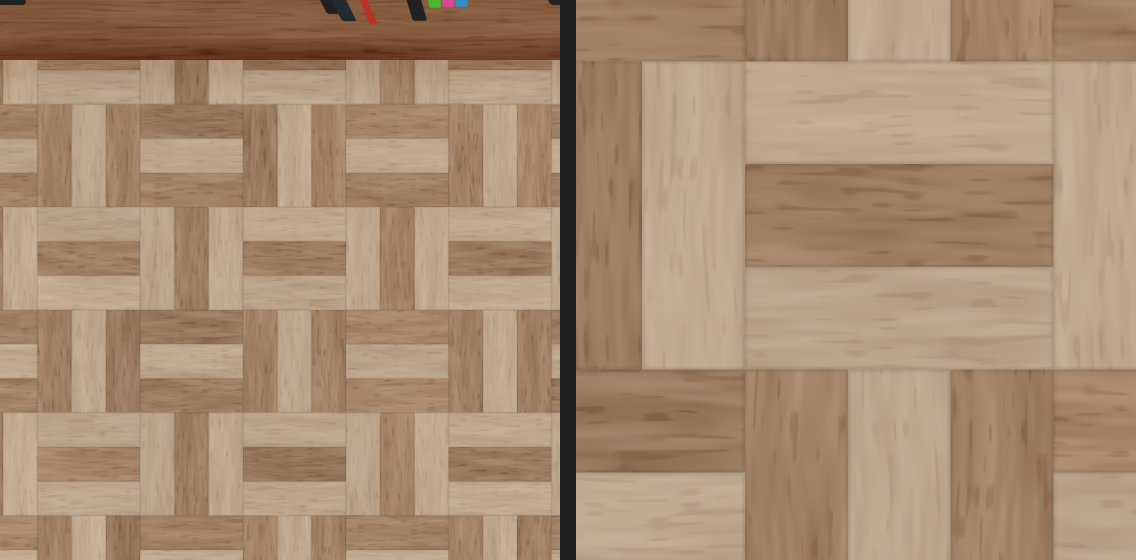
Left: the whole. Right: its middle third, enlarged.
A WebGL 1 fragment shader for this pattern:

```glsl
precision highp float;
// Two-tone parquet under a wooden shelf edge: rows of framed three-strip blocks,
// offset by half a repeat and swapped in tone on alternate rows. Each stave has
// its own shade and stretched-noise grain; 2x2 samples smooth the joints.

uniform vec2 u_resolution;

const float STAVE = 0.0612;                  // width of one stave
const vec2 GRID_ORIGIN = vec2(0.0055, 0.0794);
const float SHELF_BOTTOM = 0.893;
const float SHELF_LIP = 0.931;
const vec3 PALE = vec3(0.745, 0.652, 0.558);
const vec3 TAN = vec3(0.625, 0.502, 0.392);

float hash(vec2 p) {
  vec3 q = fract(vec3(p.xyx) * 0.1031);
  q += dot(q, q.yzx + 33.33);
  return fract((q.x + q.y) * q.z);
}

float noise(vec2 p) {
  vec2 i = floor(p);
  vec2 f = fract(p);
  f = f * f * (3.0 - 2.0 * f);
  return mix(mix(hash(i), hash(i + vec2(1.0, 0.0)), f.x),
             mix(hash(i + vec2(0.0, 1.0)), hash(i + vec2(1.0, 1.0)), f.x), f.y);
}

// Brightness change of wood; p.x runs along the fibres, in stave widths
float woodGrain(vec2 p, float seed) {
  p += vec2(seed * 61.0, seed * 37.0);
  p.y += 0.12 * noise(p * vec2(0.9, 1.5));
  float bands = noise(p * vec2(0.5, 4.0)) - 0.5;
  float fibres = noise(p * vec2(2.0, 15.0)) - 0.5;
  float pores = smoothstep(0.68, 0.95, noise(p * vec2(3.2, 22.0) + 19.0));
  return 0.065 * bands + 0.055 * fibres - 0.055 * pores;
}

vec3 parquet(vec2 p) {
  vec2 g = (p - GRID_ORIGIN) / STAVE;
  float row = floor(g.y / 3.0);
  float oddRow = mod(row, 2.0);
  g.x -= 3.0 * oddRow;
  float column = floor(g.x / 6.0);
  vec2 cell = g - vec2(6.0 * column, 3.0 * row);

  // Lay the strips across the block, and the frame and spacer upright
  bool lying = cell.x > 1.0 && cell.x < 4.0;
  vec2 local = lying ? vec2(cell.x - 1.0, cell.y) : vec2(cell.y, cell.x);
  float index = floor(local.y);
  float across = fract(local.y);
  float swapped = lying ? float(index == 1.0) : float(index == 5.0);
  float dark = abs(oddRow - swapped);
  float seed = hash(vec2(column * 7.0 + index, row * 5.0 + float(lying) * 43.0) + 71.0);

  vec3 wood = mix(PALE, TAN, dark);
  wood *= 1.0 + (seed - 0.5) * mix(0.05, 0.10, dark);
  wood += woodGrain(vec2(local.x, across), seed) * vec3(0.92, 1.0, 1.06)
          * mix(0.8, 1.15, dark);

  // Fine seam around each stave
  float edge = min(min(across, 1.0 - across), min(local.x, 3.0 - local.x));
  wood *= 1.0 - 0.09 * (1.0 - smoothstep(0.0, 0.045, edge));

  // Broad uneven light and the shade below the shelf
  wood *= 0.985 + 0.03 * noise(p * 3.0 + 5.0);
  float shade = 1.0 - smoothstep(0.0, 0.07, SHELF_BOTTOM - p.y);
  return wood * mix(vec3(1.0), vec3(0.93, 0.90, 0.87), shade);
}

vec3 shelf(vec2 p) {
  vec3 top = mix(vec3(0.50, 0.33, 0.21), vec3(0.56, 0.40, 0.28), noise(p * vec2(4.0, 14.0)));
  vec3 front = mix(vec3(0.40, 0.22, 0.13), vec3(0.48, 0.30, 0.19),
                   smoothstep(SHELF_BOTTOM, SHELF_LIP, p.y));
  vec3 wood = mix(front, top, smoothstep(SHELF_LIP - 0.003, SHELF_LIP + 0.003, p.y));
  return wood + woodGrain(p / STAVE * vec2(0.4, 1.0), 0.37);
}

// Mask of a leaning bar with a rounded foot that rises past the top edge
float leaningBar(vec2 p, vec2 foot, float halfWidth, float lean) {
  vec2 d = p - foot;
  d.x += lean * d.y;
  float corner = 0.35 * halfWidth;
  vec2 q = vec2(abs(d.x) - halfWidth, -d.y) + corner;
  float dist = length(max(q, 0.0)) + min(max(q.x, q.y), 0.0) - corner;
  return 1.0 - smoothstep(-0.001, 0.001, dist);
}

// Ends of objects standing on the shelf
vec3 shelfObjects(vec3 base, vec2 p) {
  vec3 ink = vec3(0.13, 0.13, 0.13);
  for (int i = 0; i < 3; i++) {
    float k = float(i);
    vec3 capColour = i == 0 ? vec3(0.28, 0.72, 0.18)
                   : (i == 1 ? vec3(0.83, 0.28, 0.58) : vec3(0.20, 0.55, 0.76));
    base = mix(base, capColour, leaningBar(p, vec2(0.777 + 0.0237 * k, 0.986 + 0.001 * k), 0.011, 0.1));
    if (i < 2) {
      vec2 foot = vec2(0.597 + 0.027 * k, 0.975 - 0.013 * k);
      base = mix(base, ink + vec3(0.0, 0.04, 0.05) * k, leaningBar(p, foot, 0.013, 0.5));
      base = mix(base, ink, leaningBar(p, vec2(0.02 + 0.98 * k, 0.991), 0.03 - 0.013 * k, 0.5));
    }
  }
  base = mix(base, vec3(0.72, 0.20, 0.14), leaningBar(p, vec2(0.667, 0.957), 0.007, 0.42));
  return mix(base, ink, leaningBar(p, vec2(0.75, 0.963), 0.013, 0.3));
}

vec3 scene(vec2 p) {
  return p.y < SHELF_BOTTOM ? parquet(p) : shelfObjects(shelf(p), p);
}

void main() {
  vec3 colour = vec3(0.0);
  for (int i = 0; i < 4; i++) {
    float k = float(i);
    vec2 offset = vec2(mod(k, 2.0), floor(k * 0.5)) * 0.5 - 0.25;
    colour += scene((gl_FragCoord.xy + offset) / u_resolution) * 0.25;
  }
  gl_FragColor = vec4(colour, 1.0);
}
```
